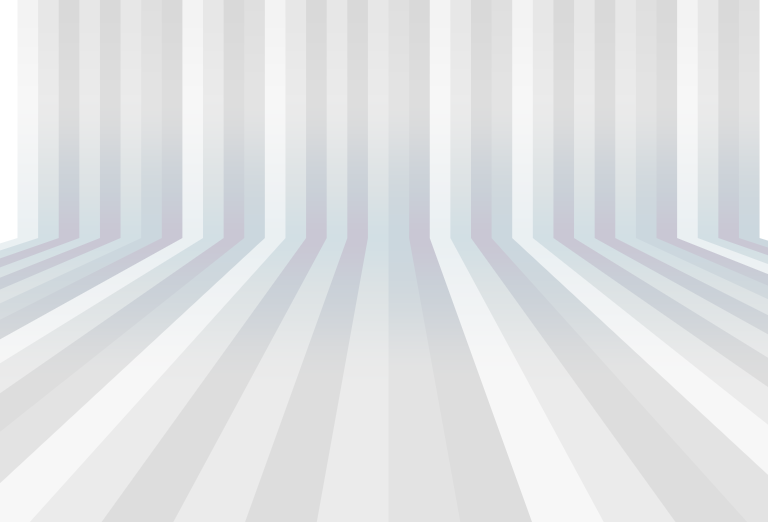
Write a WebGL 1 fragment shader that draws this background.

```glsl
precision highp float;
// A pale striped wall folds into a striped floor that fans out toward the viewer.
// Both planes share one column coordinate; a repeating rule gives each stripe its
// tone, and the distance from the fold tints it from violet or teal to neutral grey.

uniform vec2 u_resolution;

const float FOLD_Y = 0.544;
const float CENTER_X = 0.5059;
const float STRIPE_WIDTH = 0.02684;
const float FLOOR_SPREAD = 2.48;
const float HALF_COUNT = 18.0;

// Blends fold, cool and neutral colours by distance from the fold.
vec3 shade(vec3 foldColor, vec3 coolColor, vec3 neutral, float dist, float reach) {
  vec3 nearColor = mix(foldColor, coolColor, smoothstep(0.0, 0.4 * reach, dist));
  return mix(nearColor, neutral, smoothstep(0.25 * reach, reach, dist));
}

// Colour of one numbered stripe; the tones repeat every twelve stripes.
vec3 stripeColor(float index, float dist, float reach) {
  if (index < -HALF_COUNT || index > HALF_COUNT - 1.0) return vec3(1.0);
  float k = mod(index + HALF_COUNT + 4.0, 12.0);
  float beat = mod(k, 4.0);
  bool isWhite = k < 7.5 && beat < 0.5;
  bool isDark = (k < 7.5 && abs(beat - 2.0) < 0.5) || abs(k - 8.0) < 0.5 || k > 10.5;
  bool isMid = abs(k - 3.0) < 0.5 || abs(k - 10.0) < 0.5;

  if (isWhite) {
    return shade(vec3(0.918, 0.941, 0.95), vec3(0.937, 0.949, 0.955),
                 vec3(0.968), dist, reach);
  }
  if (isDark) {
    return shade(vec3(0.788, 0.78, 0.831), vec3(0.788, 0.816, 0.845),
                 vec3(0.867), dist, reach);
  }
  if (isMid) {
    return shade(vec3(0.796, 0.843, 0.871), vec3(0.812, 0.845, 0.865),
                 vec3(0.892), dist, reach);
  }
  return shade(vec3(0.825, 0.875, 0.896), vec3(0.862, 0.886, 0.894),
               vec3(0.92), dist, reach);
}

void main() {
  vec2 uv = gl_FragCoord.xy / u_resolution;
  float dist = abs(uv.y - FOLD_Y);
  bool onFloor = uv.y < FOLD_Y;

  // Column coordinate and its size per pixel, widening linearly on the floor.
  float slope = onFloor ? FLOOR_SPREAD / FOLD_Y : 0.0;
  float spread = 1.0 + slope * dist;
  float column = (uv.x - CENTER_X) / (STRIPE_WIDTH * spread);
  vec2 gradient = vec2(1.0 / (STRIPE_WIDTH * spread), column * slope / spread);
  float pixelSpan = length(gradient / u_resolution);

  // Smooth crossing at the nearest stripe edge.
  float edge = floor(column + 0.5);
  float coverage = clamp((column - edge) / pixelSpan + 0.5, 0.0, 1.0);
  float reach = onFloor ? 0.28 : 0.27;
  vec3 color = mix(stripeColor(edge - 1.0, dist, reach),
                   stripeColor(edge, dist, reach), coverage);

  // The top of the wall dims a little inside the striped area.
  float inside = clamp((HALF_COUNT - abs(column)) / pixelSpan + 0.5, 0.0, 1.0);
  color -= 0.016 * inside * smoothstep(0.8, 1.0, uv.y);

  gl_FragColor = vec4(color, 1.0);
}
```
